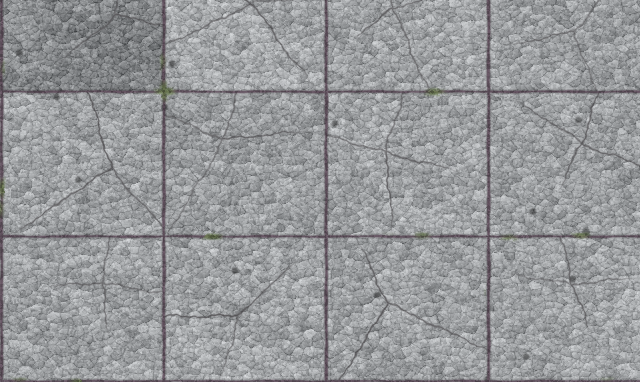
Give the GLSL for this texture, as a WebGL 2 fragment shader.

```glsl
#version 300 es
precision highp float;
// Weathered grey paving slabs of crushed stone, with cracks, dark joints and a little moss.
uniform vec2 u_resolution;
out vec4 outColor;

const vec2 SLAB = vec2(0.425, 0.379); // slab pitch, in canvas heights

vec2 hash2(vec2 p) {
  vec3 q = fract(p.xyx * vec3(0.1031, 0.1030, 0.0973));
  q += dot(q, q.yzx + 33.33);
  return fract((q.xx + q.yz) * q.zy);
}

// Cellular noise: nearest distance, border distance, cell value, height within the cell
vec4 cells(vec2 p) {
  vec2 base = floor(p);
  float near = 9.0, second = 9.0, value = 0.0, rise = 0.0;
  for (int j = -1; j <= 1; j++)
    for (int i = -1; i <= 1; i++) {
      vec2 id = base + vec2(i, j);
      vec2 away = p - id - hash2(id + 40.0);
      float d = length(away);
      if (d < near) {
        second = near;
        near = d;
        value = hash2(id + 71.0).x;
        rise = away.y - 0.5 * away.x;
      } else second = min(second, d);
    }
  return vec4(near, second - near, value, rise);
}

// Layered sines: irregular drift in roughly -1..1
float drift(float t, float seed) {
  return 0.55 * sin(t + seed) + 0.3 * sin(2.3 * t + 1.7 * seed) + 0.2 * sin(5.9 * t + 3.1 * seed);
}

// Soft-edged line coverage
float stroke(float d, float halfWidth, float px) {
  return 1.0 - smoothstep(halfWidth - px, halfWidth + px, d);
}

// Cracks branching from one hub in each slab
float cracks(vec2 q, vec2 slab, float px) {
  vec2 seed = hash2(slab + 17.0);
  q += 0.005 * vec2(drift(q.y * 48.0, seed.x * 20.0), drift(q.x * 48.0, seed.y * 20.0));
  q -= (seed - 0.5) * vec2(0.2, 0.15);
  float cover = 0.65 * stroke(length(q), 0.004, 2.0 * px);
  float arms = 3.0 + step(0.65, seed.y);
  for (float i = 0.0; i < arms; i++) {
    vec2 h = hash2(slab * 7.0 + i * 13.0 + 5.0);
    float angle = 6.2832 * (i + 0.55 * (h.x - 0.5)) / arms + 6.2832 * seed.x;
    vec2 dir = vec2(cos(angle), sin(angle));
    float along = dot(q, dir);
    float reach = mix(0.14, 0.42, h.y);
    float fade = 1.0 - smoothstep(0.6 * reach, reach, along);
    float d = length(q - dir * max(along, 0.0));
    float width = mix(0.0022, 0.0012, clamp(along / reach, 0.0, 1.0));
    cover = max(cover, stroke(d, width, px) * fade * mix(0.55, 0.95, h.x));
  }
  return cover;
}

void main() {
  float px = 1.0 / u_resolution.y;
  vec2 p = gl_FragCoord.xy * px;

  // Slab grid with slightly uneven joints
  vec2 bent = p - vec2(0.004, 0.002) + 0.0012 * vec2(drift(p.y * 30.0, 2.0), drift(p.x * 26.0, 5.0));
  vec2 slab = floor(bent / SLAB);
  vec2 q = bent - (slab + 0.5) * SLAB;
  vec2 edge = 0.5 * SLAB - abs(q);

  // Crushed stone: overlapping lumps, then fine grit
  vec2 warp = 0.003 * vec2(drift(p.y * 70.0, 1.0), drift(p.x * 70.0, 4.0));
  vec4 lump = cells((p + warp) * vec2(38.0, 54.0));
  vec4 chip = cells((p - warp) * vec2(85.0, 105.0) + 9.0);
  vec4 grit = cells(p * 190.0 + 30.0);
  float tone = 0.65 + 0.13 * (lump.z - 0.5) + 0.07 * lump.w;
  tone -= 0.09 * (1.0 - smoothstep(0.0, 0.22, lump.y));
  tone += 0.06 * (chip.z - 0.5) + 0.04 * chip.w;
  tone += 0.13 * (grit.z - 0.5);

  // Differences between slabs, broad stains and one soiled corner slab
  tone += 0.05 * (hash2(slab + 3.0).x - 0.5);
  tone += 0.014 * drift(p.x * 9.0 + 2.0 * sin(p.y * 7.0), 3.0);
  float soiled = step(slab.x, 0.5) * step(1.5, slab.y);
  tone -= soiled * (0.09 + 0.1 * (q.x - q.y));
  vec3 color = tone + vec3(-0.008, 0.002, 0.011);

  // Sparse dark pits
  vec4 pit = cells(p * 9.0 + 12.0);
  color *= 1.0 - 0.4 * step(0.9, pit.z) * (1.0 - smoothstep(0.04, 0.11, pit.x));

  // Cracks
  color = mix(color, vec3(0.29, 0.28, 0.29), 0.85 * cracks(q, slab, px));

  // Joints: worn pale rim, grime and a purplish dark core
  float gap = min(edge.x, edge.y);
  color += 0.05 * stroke(abs(gap - 0.009), 0.0015, px);
  color *= 1.0 - 0.14 * (1.0 - smoothstep(0.0, 0.014, gap));
  float wear = drift((p.x + p.y) * 37.0, 6.0);
  float core = max(stroke(edge.x, 0.0038 + 0.001 * wear, px), stroke(edge.y, 0.0028 + 0.001 * wear, px));
  vec3 grime = mix(vec3(0.27, 0.22, 0.26), vec3(0.46, 0.37, 0.44), 0.7 * grit.z);
  color = mix(color, grime, 0.9 * core);

  // Moss in scattered spots along the joints
  vec4 tuft = cells(p * 11.0 + 3.0);
  float moss = step(0.8, tuft.z) * (1.0 - smoothstep(0.1, 0.4, tuft.x));
  moss *= 1.0 - smoothstep(0.003, 0.013, gap + 0.006 * (chip.z - 0.5));
  color = mix(color, vec3(0.36, 0.43, 0.25) * (0.75 + 0.5 * grit.z), 0.75 * moss);

  outColor = vec4(clamp(color, 0.0, 1.0), 1.0);
}
```
